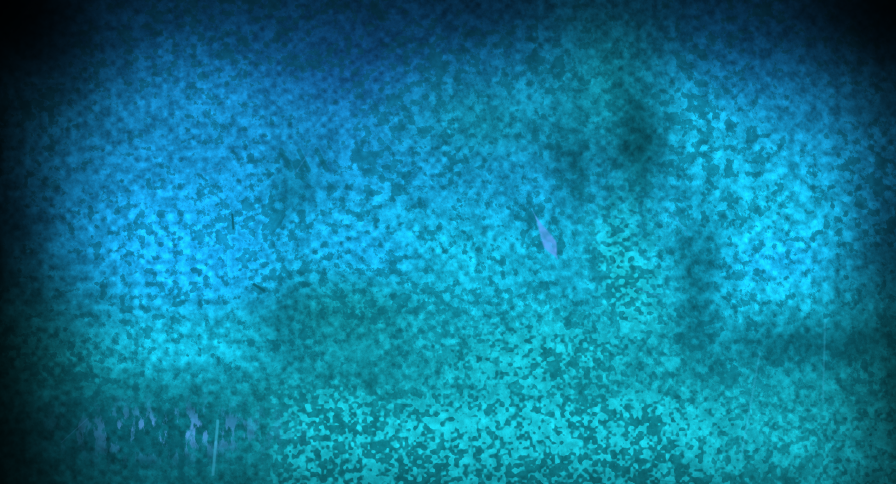
Write a WebGL 1 fragment shader that draws this texture.

```glsl
precision highp float;
// Weathered blue-teal wall: soft warped glows and stains are laid over a vertical
// gradient, then flaked with thresholded noise, scratched, and darkened at the rim.
// Positions are canvas fractions; noise uses height units so grain stays round.
uniform vec2 u_resolution;

#define WARP 0.05
#define FLAKE_SCALE 105.0
#define FLAKE_AMOUNT 0.85
#define GRAIN_AMOUNT 0.36
#define PIT_AMOUNT 0.50
#define SCRATCH_COUNT 16
#define BLUE vec3(0.08, 0.51, 0.74)
#define CYAN vec3(0.08, 0.76, 0.91)
#define SKY vec3(0.09, 0.69, 0.99)
#define TEAL vec3(0.06, 0.54, 0.60)
#define DEEP vec3(0.03, 0.32, 0.38)
#define LILAC vec3(0.36, 0.62, 0.93)

float hash(vec2 p) {
  return fract(sin(dot(p, vec2(127.1, 311.7))) * 43758.55);
}

float noise(vec2 p) {
  vec2 i = floor(p), f = fract(p);
  f = f * f * (3.0 - 2.0 * f);
  return mix(mix(hash(i), hash(i + vec2(1.0, 0.0)), f.x),
             mix(hash(i + vec2(0.0, 1.0)), hash(i + 1.0), f.x), f.y);
}

float fbm(vec2 p) {
  float sum = 0.0, amp = 0.5;
  for (int i = 0; i < 5; i++) {
    sum += amp * noise(p);
    p = mat2(1.6, 1.2, -1.2, 1.6) * p + 7.3;
    amp *= 0.5;
  }
  return sum;
}

float fall(float a, float b, float x) { return 1.0 - smoothstep(a, b, x); }

float glow(vec2 p, vec2 center, vec2 radius) {
  vec2 d = (p - center) / radius;
  return exp(-dot(d, d));
}

float stroke(vec2 p, vec2 a, vec2 b, float width) {
  vec2 d = b - a;
  float t = clamp(dot(p - a, d) / dot(d, d), 0.0, 1.0);
  float soft = 1.0 / u_resolution.y;
  return fall(width - soft, width + soft, length(p - a - d * t));
}

// Broad colour fields and stains
vec3 wall(vec2 p) {
  vec3 c = mix(TEAL, BLUE, smoothstep(0.25, 0.60, p.y));
  c = mix(c, vec3(0.05, 0.33, 0.56), 0.8 * smoothstep(0.74, 0.98, p.y));
  c = mix(c, CYAN, 0.85 * glow(p, vec2(0.50, 0.46), vec2(0.24, 0.16)));
  c = mix(c, SKY, 0.95 * glow(p, vec2(0.22, 0.49), vec2(0.13, 0.14)));
  c = mix(c, CYAN, 0.90 * glow(p, vec2(0.22, 0.28), vec2(0.09, 0.08)));
  c = mix(c, SKY, 0.65 * glow(p, vec2(0.40, 0.47), vec2(0.06, 0.06)));
  c = mix(c, CYAN, 0.95 * glow(p, vec2(0.85, 0.49), vec2(0.11, 0.21)));
  c = mix(c, SKY, 0.55 * glow(p, vec2(0.86, 0.47), vec2(0.06, 0.06)));
  c = mix(c, CYAN, 0.55 * glow(p, vec2(0.79, 0.70), vec2(0.06, 0.13)));
  c = mix(c, TEAL, 0.80 * glow(p, vec2(0.68, 0.82), vec2(0.09, 0.20)));
  c = mix(c, TEAL, 0.65 * glow(p, vec2(0.53, 0.76), vec2(0.09, 0.11)));
  c = mix(c, DEEP * 0.9, 0.95 * glow(p, vec2(0.712, 0.71), vec2(0.030, 0.14)));
  c = mix(c, DEEP, 0.60 * glow(p, vec2(0.637, 0.66), vec2(0.022, 0.13)));
  c = mix(c, DEEP, 0.50 * glow(p, vec2(0.32, 0.61), vec2(0.030, 0.09)));
  c = mix(c, TEAL * 0.92, 0.90 * glow(p, vec2(0.40, 0.34), vec2(0.10, 0.10)));
  c = mix(c, DEEP, 0.45 * glow(p, vec2(0.33, 0.32), vec2(0.03, 0.11)));
  c = mix(c, DEEP, 0.70 * glow(p, vec2(0.775, 0.40), vec2(0.022, 0.16)));
  c = mix(c, DEEP, 0.75 * glow(p, vec2(0.90, 0.29), vec2(0.12, 0.05)));
  c = mix(c, DEEP * 0.9, 0.90 * glow(p, vec2(0.11, 0.09), vec2(0.19, 0.12)));
  c = mix(c, vec3(0.06, 0.22, 0.44), 0.45 * glow(p, vec2(0.40, 0.87), vec2(0.10, 0.10)));
  return c;
}

// Where paint has broken into bright flakes
float flakeZone(vec2 p) {
  float band = fall(0.12, 0.26, p.y) * smoothstep(0.24, 0.36, p.x);
  band *= 1.0 - 0.5 * smoothstep(0.70, 0.86, p.x);
  float column = glow(p, vec2(0.70, 0.43), vec2(0.05, 0.16));
  return max(band, max(column, 0.9 * glow(p, vec2(0.60, 0.25), vec2(0.12, 0.12))));
}

void main() {
  vec2 uv = gl_FragCoord.xy / u_resolution;
  vec2 q = vec2(uv.x * u_resolution.x / u_resolution.y, uv.y);
  vec2 p = uv + WARP * (vec2(fbm(q * 6.0), fbm(q * 6.0 + 31.0)) - 0.48);
  vec3 color = wall(p);

  // Mottling, fine teal pits and bright flakes
  float grain = fbm(q * 85.0) - 0.48;
  float cloud = fbm(q * 9.0 + 13.0) - 0.48;
  color *= 1.0 + GRAIN_AMOUNT * (2.2 * grain + 0.7 * cloud);
  float worn = glow(uv, vec2(0.62, 0.50), vec2(0.30, 0.38));
  float pits = smoothstep(0.50, 0.68, fbm(q * 75.0 + 5.0) + 0.5 * cloud + 0.09 * worn - 0.04);
  color = mix(color, DEEP, PIT_AMOUNT * pits);
  float chips = 0.55 * noise(q * FLAKE_SCALE) + 0.45 * noise(q * FLAKE_SCALE * 1.7 + 9.0);
  float flakes = smoothstep(0.38, 0.64, chips + 0.5 * cloud);
  vec3 chipped = mix(TEAL * 0.87, vec3(0.10, 0.80, 0.88), flakes) * (1.0 + 0.4 * grain);
  color = mix(color, chipped, FLAKE_AMOUNT * flakeZone(p));

  // Pale scrape, lower-left flecks and vertical drips
  vec2 s = q - vec2(1.126, 0.515);
  float along = dot(s, vec2(0.46, -0.89)), across = dot(s, vec2(0.89, 0.46));
  float taper = 0.014 * smoothstep(-0.055, 0.03, along) * fall(0.02, 0.06, along);
  float scrape = fall(taper - 0.003, taper + 0.003, abs(across)) * step(abs(along), 0.058);
  color = mix(color, LILAC, scrape * (0.5 + 0.4 * noise(q * 120.0)));
  float flecks = smoothstep(0.48, 0.68, fbm(q * vec2(85.0, 40.0)));
  color = mix(color, LILAC, 0.75 * flecks * glow(uv, vec2(0.19, 0.11), vec2(0.09, 0.045)));
  float drips = stroke(q, vec2(0.44, 0.02), vec2(0.45, 0.13), 0.003);
  drips += 0.5 * stroke(q, vec2(1.53, 0.05), vec2(1.57, 0.27), 0.002);
  drips += 0.5 * stroke(q, vec2(1.70, 0.17), vec2(1.705, 0.34), 0.002);
  color = mix(color, vec3(0.25, 0.72, 0.88), 0.5 * drips);

  // Dark nicks and scattered hairlines
  for (int i = 0; i < 3; i++) {
    vec2 a = vec2(0.58 + 0.037 * float(i), 0.69);
    color = mix(color, DEEP, 0.5 * stroke(q + 0.1 * (p - uv), a, a + vec2(0.02, -0.04), 0.005));
  }
  color = mix(color, DEEP, 0.8 * stroke(q, vec2(0.48, 0.557), vec2(0.482, 0.528), 0.002));
  color = mix(color, DEEP, 0.8 * stroke(q, vec2(0.525, 0.412), vec2(0.545, 0.40), 0.003));
  for (int i = 0; i < SCRATCH_COUNT; i++) {
    float k = float(i);
    vec2 a = vec2(1.855 * hash(vec2(k, 3.0)), hash(vec2(k, 8.0)));
    vec2 d = 0.12 * vec2(hash(vec2(k, 5.0)) - 0.5, hash(vec2(k, 6.0)) - 0.5);
    color = mix(color, mod(k, 2.0) < 0.5 ? DEEP : LILAC, 0.25 * stroke(q, a, a + d, 0.0008));
  }

  // Uneven burnt rim
  float rim = smoothstep(-0.06, 0.17, p.x) * fall(0.88, 1.10, p.x);
  rim *= mix(0.42, 1.0, fall(0.78, 1.03, p.y)) * mix(0.72, 1.0, smoothstep(-0.03, 0.10, p.y));
  rim *= 1.0 - 0.85 * glow(uv, vec2(0.0, 1.0), vec2(0.13, 0.26));
  rim *= 1.0 - 0.80 * glow(uv, vec2(1.0, 1.0), vec2(0.13, 0.22));
  gl_FragColor = vec4(clamp(1.06 * color * rim, 0.0, 1.0), 1.0);
}
```
